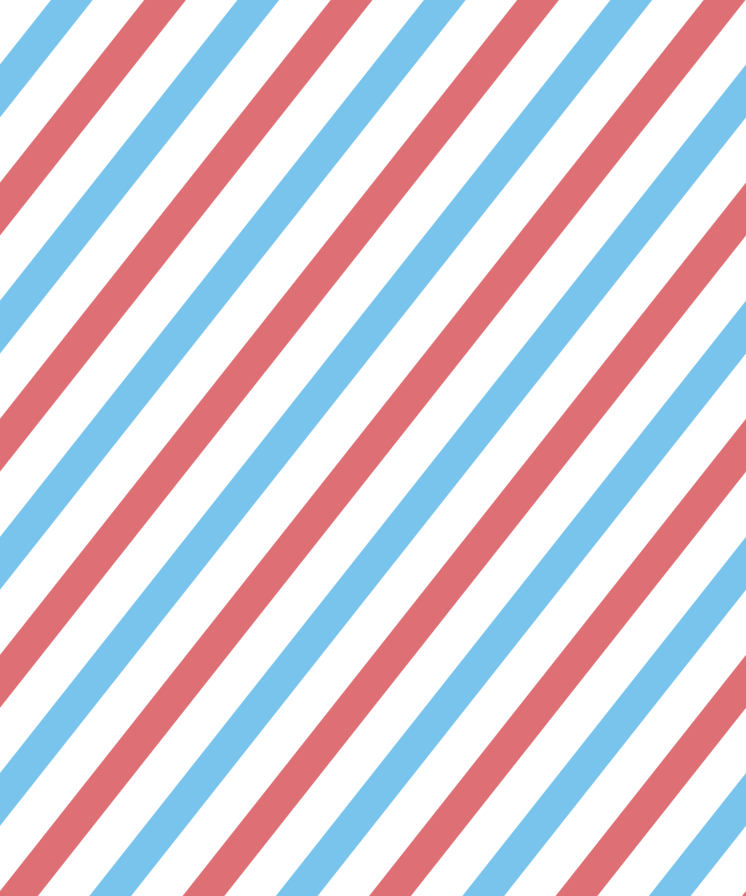
Write a WebGL 2 fragment shader that draws this pattern.

```glsl
#version 300 es
precision highp float;
// Diagonal candy stripes, alternating blue and red on white.
// A slanted phase counts the repeats; the distance to each stripe's
// centre line within a repeat gives its smooth-edged coverage.

uniform vec2 u_resolution;
out vec4 fragColor;

const vec3 WHITE = vec3(1.0);
const vec3 BLUE  = vec3(0.47, 0.77, 0.93);
const vec3 RED   = vec3(0.87, 0.44, 0.46);

const vec2  REPEATS       = vec2(4.0, 3.794); // blue-red pairs across and down
const float BLUE_CENTRE   = 0.385;            // phase of blue at the top left corner
const float RED_CENTRE    = BLUE_CENTRE + 0.5;
const float STRIPE_WIDTH  = 0.224;            // share of one repeat
const float EDGE_SOFTNESS = 0.75;             // half width of the edge blend, in pixels

// Coverage of the stripe whose centre line lies at the given phase.
float stripe(float phase, float centre, float softness) {
    float fromCentre = abs(fract(phase - centre + 0.5) - 0.5);
    float edge = fromCentre - 0.5 * STRIPE_WIDTH;
    return 1.0 - smoothstep(-softness, softness, edge);
}

void main() {
    vec2 uv = gl_FragCoord.xy / u_resolution;

    // Phase grows to the right and downwards, so stripes rise to the right.
    float phase = dot(REPEATS, vec2(uv.x, 1.0 - uv.y));
    float softness = EDGE_SOFTNESS * length(REPEATS / u_resolution);

    vec3 colour = WHITE;
    colour = mix(colour, BLUE, stripe(phase, BLUE_CENTRE, softness));
    colour = mix(colour, RED, stripe(phase, RED_CENTRE, softness));
    fragColor = vec4(colour, 1.0);
}
```
